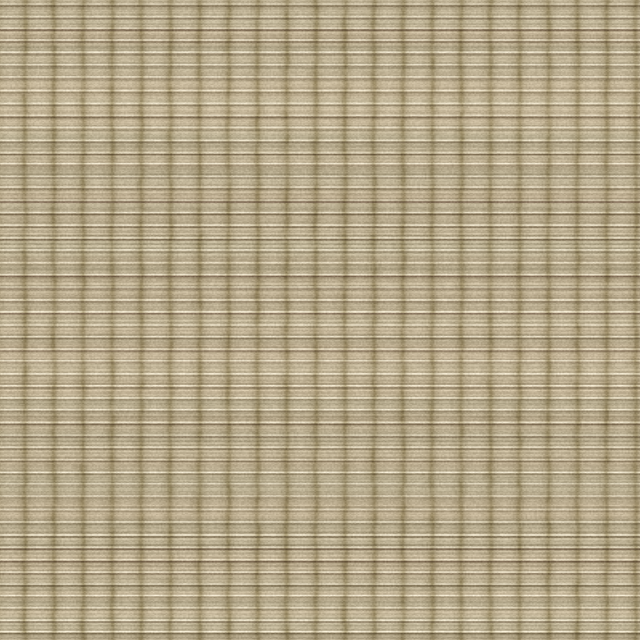
Reproduce this pattern procedurally as a WebGL 1 fragment shader.

```glsl
precision highp float;
// Woven bamboo blind: fine irregular horizontal slats crossed by soft olive threads.

uniform vec2 u_resolution;

const float THREADS = 22.0;         // vertical threads across the canvas
const float SLATS = 52.0;           // horizontal slats down the canvas
const float THREAD_PHASE = 0.86;
const float SLAT_PHASE = 0.18;
const float THREAD_CORE = 0.085;    // half widths, in thread spacings
const float THREAD_HALO = 0.25;
const float LINE_WIDTH = 0.066;     // half width, in slat heights
const float RIBS = 3.0;             // fine ridges in each slat
const float GRAIN_CELLS = 500.0;
const float GRAIN_AMOUNT = 0.085;

const vec3 STRAW = vec3(0.716, 0.665, 0.556);
const vec3 CREAM = vec3(0.970, 0.940, 0.860);
const vec3 RED_BROWN = vec3(0.400, 0.300, 0.240);
const vec3 OLIVE_BROWN = vec3(0.400, 0.345, 0.230);
const vec3 THREAD_TINT = vec3(0.810, 0.785, 0.690);

float hash(vec2 p) {
  vec3 q = fract(vec3(p.xyx) * 0.1031);
  q += dot(q, q.yzx + 33.33);
  return fract((q.x + q.y) * q.z);
}

float noise(vec2 p) {
  vec2 cell = floor(p);
  vec2 f = fract(p);
  f = f * f * (3.0 - 2.0 * f);
  float low = mix(hash(cell), hash(cell + vec2(1.0, 0.0)), f.x);
  float high = mix(hash(cell + vec2(0.0, 1.0)), hash(cell + vec2(1.0)), f.x);
  return mix(low, high, f.y);
}

// Soft band that keeps its total weight when narrower than a pixel.
float band(float distance, float width, float pixel) {
  float w = sqrt(width * width + 0.10 * pixel * pixel);
  return width / w * exp(-distance * distance / (w * w));
}

vec3 slatColor(vec2 uv, float pixel) {
  float row = uv.y * SLATS - SLAT_PHASE;
  row += 0.5 * (noise(vec2(row * 0.17, 7.0)) - 0.5);
  float id = floor(row);
  float f = row - id;

  // Body: slight tone drift, thin streaks and fine ridges.
  float drift = noise(vec2(row * 0.3, 21.0)) - 0.5;
  float streak = noise(vec2(row * 7.5, 43.0)) - 0.5;
  float ribStrength = mix(0.020, 0.060, noise(vec2(row * 0.8, 61.0)));
  float rib = cos(6.2831853 * RIBS * (f - 0.5));
  vec3 color = STRAW + 0.012 * drift + 0.11 * streak + ribStrength * rib;
  color.r += 0.020 * (noise(vec2(row * 1.4, 83.0)) - 0.5);

  // Faint seam halfway between the main edges.
  float seam = abs(f - 0.5) - 0.5;
  float seamStrength = noise(vec2(row * 0.5, 97.0));
  color += 0.10 * seamStrength * band(seam, LINE_WIDTH, pixel);

  // Main edge: a cream highlight above a brown shadow.
  float center = 0.5 + 0.12 * (hash(vec2(id, 11.0)) - 0.5);
  float light = mix(0.50, 0.95, hash(vec2(id, 23.0)));
  float chance = hash(vec2(id, 37.0));
  float shade = mix(0.25, 0.85, chance * chance);
  vec3 shadow = mix(OLIVE_BROWN, RED_BROWN, hash(vec2(id, 53.0)));
  color = mix(color, shadow, shade * band(f - center + 0.12, LINE_WIDTH, pixel));
  color = mix(color, CREAM, light * band(f - center - 0.04, LINE_WIDTH, pixel));
  return color;
}

float threadCover(vec2 uv, float pixel) {
  float column = uv.x * THREADS - THREAD_PHASE + 0.5;
  float id = floor(column);
  float sway = 0.06 * (noise(vec2(id * 9.0, uv.y * SLATS)) - 0.5);
  float d = column - id - 0.5 + sway;
  float core = band(d, THREAD_CORE, pixel);
  float halo = band(d + 0.03, THREAD_HALO, pixel);
  float wear = mix(0.75, 1.15, noise(vec2(id * 5.0, uv.y * SLATS * 1.5)));
  return wear * (0.55 * core + 0.45 * halo);
}

void main() {
  vec2 uv = gl_FragCoord.xy / u_resolution;
  vec2 pixel = vec2(THREADS, SLATS) / u_resolution;

  vec3 color = slatColor(uv, pixel.y);
  color *= mix(vec3(1.025), THREAD_TINT, threadCover(uv, pixel.x));

  // Fibre grain, slightly stretched along the slats.
  float grain = noise(uv * GRAIN_CELLS * vec2(0.8, 1.0)) - 0.5;
  color += GRAIN_AMOUNT * grain;

  gl_FragColor = vec4(clamp(color, 0.0, 1.0), 1.0);
}
```
